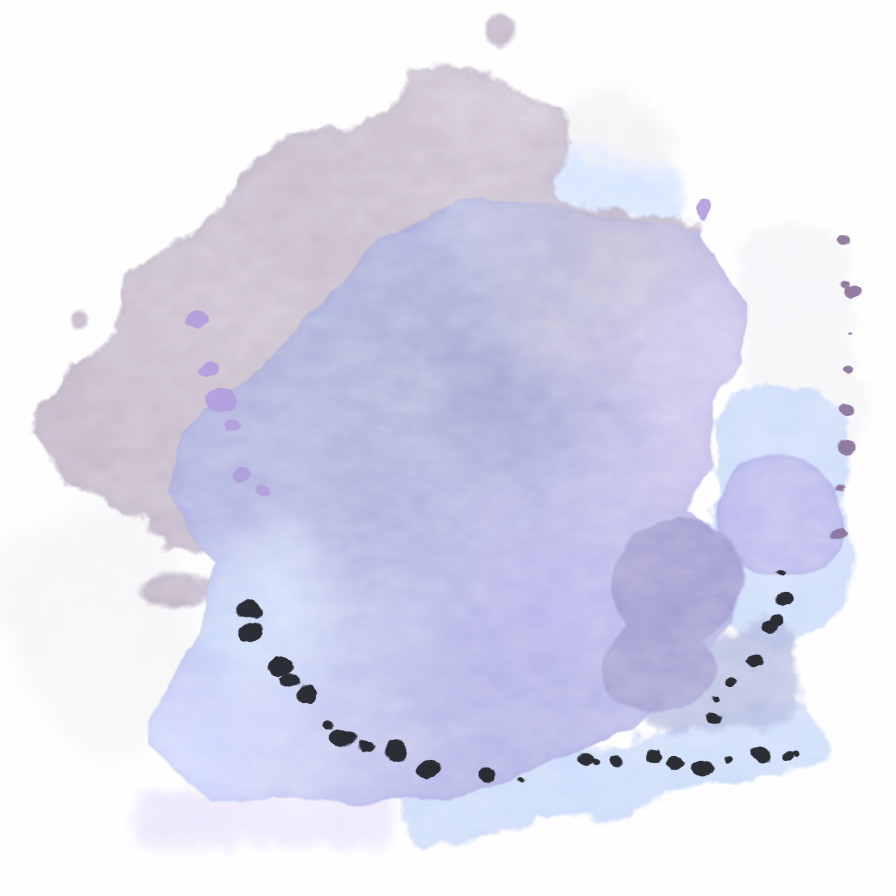
Write a WebGL 2 fragment shader that draws this background.

```glsl
#version 300 es
precision highp float;
// Watercolour washes in mauve, blue and lavender on white paper.
// Ragged distance fields are glazed over one another with darker rims,
// then pigment grain and ink drops scattered along curves are added.
uniform vec2 u_resolution;
out vec4 fragColor;

const int CORNERS = 19;
const vec3 MAUVE = vec3(.805,.765,.82), SKY = vec3(.825,.88,.985);
const vec3 LAVENDER = vec3(.765,.755,.935), BLUE_GREY = vec3(.705,.73,.865);
const vec3 VIOLET = vec3(.7,.62,.87), PLUM = vec3(.55,.45,.61);
const vec3 INK = vec3(.12,.13,.15), HAZE = vec3(.965,.962,.975);

float hash(vec2 p) {
  vec3 q = fract(p.xyx * .1031);
  q += dot(q, q.yzx + 33.33);
  return fract((q.x + q.y) * q.z);
}

float noise(vec2 p) {
  vec2 i = floor(p), f = fract(p);
  f = f * f * (3. - 2. * f);
  return mix(mix(hash(i), hash(i + vec2(1,0)), f.x),
             mix(hash(i + vec2(0,1)), hash(i + 1.), f.x), f.y);
}

float fbm(vec2 p) {
  float sum = 0., gain = .5;
  for (int i = 0; i < 5; i++) {
    sum += gain * noise(p);
    p = mat2(1.6,1.2,-1.2,1.6) * p + 17.3;
    gain *= .5;
  }
  return sum;
}

// Signed distance to an outline of x, y pairs
float polygon(vec2 p, float xy[2 * CORNERS]) {
  float d = 9., side = 1.;
  vec2 last = vec2(xy[2 * CORNERS - 2], xy[2 * CORNERS - 1]);
  for (int i = 0; i < CORNERS; i++) {
    vec2 v = vec2(xy[2 * i], xy[2 * i + 1]), e = last - v, w = p - v;
    vec2 b = w - e * clamp(dot(w, e) / dot(e, e), 0., 1.);
    d = min(d, dot(b, b));
    bvec3 c = bvec3(p.y >= v.y, p.y < last.y, e.x * w.y > e.y * w.x);
    if (all(c) || !any(c)) side = -side;
    last = v;
  }
  return side * sqrt(d);
}

// Shapes take centre in xy and half size in zw
float ellipse(vec2 p, vec4 s) {
  return (length((p - s.xy) / s.zw) - 1.) * min(s.z, s.w);
}

float box(vec2 p, vec4 s, float angle) {
  float c = cos(angle), n = sin(angle), r = .6 * min(s.z, s.w);
  vec2 q = abs(mat2(c, -n, n, c) * (p - s.xy)) - s.zw + r;
  return length(max(q, 0.)) + min(max(q.x, q.y), 0.) - r;
}

// Drops of varied size along a quadratic curve
float splatter(vec2 p, vec2 a, vec2 b, vec2 c, int count, float size, float seed) {
  float d = 9.;
  for (int i = 0; i < count; i++) {
    vec2 k = vec2(float(i) + 3., seed);
    float t = (float(i) + .2 + .6 * hash(k)) / float(count);
    vec2 centre = mix(mix(a, b, t), mix(b, c, t), t);
    centre += .018 * (vec2(hash(k + 11.), hash(k + 23.)) - .5);
    vec2 radii = size * mix(.25, 1., hash(k + 37.)) * vec2(1.1,.85);
    d = min(d, ellipse(p, vec4(centre, radii)));
  }
  return d;
}

float glow(vec2 p, vec4 s) {
  vec2 q = (p - s.xy) / s.zw;
  return exp(-dot(q, q));
}

// Flat tint where d < 0
vec3 wash(vec3 base, vec3 tint, float d, float alpha, float soft) {
  float edge = max(soft, .8 / u_resolution.y);
  return mix(base, tint, alpha * (1. - smoothstep(-edge, edge, d)));
}

// Wash with pigment gathered at the rim
vec3 glaze(vec3 base, vec3 tint, float d, float alpha, float soft, float rim) {
  tint -= rim * vec3(1,.9,.5) * exp(min(d, 0.) / .005);
  return wash(base, tint, d, alpha, soft);
}

vec3 dab(vec3 base, vec3 tint, float d) {
  return wash(base, tint, d, .93, .001);
}

// Colour flow inside the central wash
vec3 bodyTint(vec2 p) {
  vec3 c = vec3(.745,.75,.915);
  c = mix(c, BLUE_GREY, glow(p, vec4(.48,.58,.28,.25)));
  c = mix(c, LAVENDER, .9 * glow(p, vec4(.64,.34,.16,.13)));
  c = mix(c, vec3(.78,.77,.85), glow(p, vec4(.69,.71,.12,.11)));
  c = mix(c, vec3(.84,.81,.94), .9 * glow(p, vec4(.79,.57,.11,.17)));
  c = mix(c, SKY, glow(p, vec4(.29,.3,.11,.1)));
  return mix(c, vec3(.84,.87,.995), glow(p, vec4(.22,.16,.17,.1)));
}

void main() {
  vec2 p = gl_FragCoord.xy / u_resolution;
  float wave = fbm(p * 13.) - .5, fray = fbm(p * 55. + 7.) - .5;
  float wet = .03 * wave + .004 * fray, rag = .045 * wave + .02 * fray;
  vec3 col = vec3(.997,.997,1);

  // Pale outer washes
  col = wash(col, HAZE, box(p, vec4(.12,.29,.1,.14), .5) + rag, .8, .03);
  col = wash(col, HAZE, box(p, vec4(.89,.62,.06,.13), .15) + rag, .9, .01);
  col = wash(col, HAZE - .015, ellipse(p, vec4(.67,.83,.075,.06)) + rag, .8, .02);
  col = wash(col, vec3(.94,.925,.99), box(p, vec4(.295,.09,.15,.035), .02) + rag, 1., .015);

  // Sky blue at the right and along the lower edge
  col = wash(col, SKY + .03, box(p, vec4(.68,.785,.08,.03), -.1) + rag, .9, .012);
  float sky = min(box(p, vec4(.87,.425,.075,.14), 0.), box(p, vec4(.68,.135,.24,.04), .22));
  col = glaze(col, SKY, sky + rag, .95, .004, .01);
  col = wash(col, vec3(.73,.76,.89), box(p, vec4(.805,.24,.09,.055), .2) + rag, .85, .008);

  // Mauve wash and its stray drops
  float mauve = polygon(p, float[](
    .033,.516, .072,.603, .13,.629, .14,.694, .247,.759, .27,.805,
    .312,.841, .436,.87, .458,.922, .49,.93, .56,.912, .625,.876, .61,.772,
    .781,.753, .797,.7, .625,.479, .43,.323, .195,.401, .08,.466));
  float drops = min(ellipse(p, vec4(.557,.966,.018,.018)), ellipse(p, vec4(.088,.642,.013,.013)));
  drops = min(drops, ellipse(p, vec4(.193,.338,.041,.019)));
  col = glaze(col, MAUVE, min(mauve + rag, drops + .5 * rag), .95, .004, .04);

  // Central wash and its overlapping lobes
  col = glaze(col, LAVENDER, ellipse(p, vec4(.87,.425,.071,.065)) + wet, .9, .002, .05);
  float body = polygon(p, float[](
    .182,.453, .202,.518, .391,.688, .423,.733, .514,.777,
    .781,.746, .833,.661, .827,.596, .797,.551, .801,.479, .768,.43, .828,.375,
    .82,.303, .703,.18, .501,.108, .234,.102, .156,.167, .208,.271, .245,.372));
  col = glaze(col, bodyTint(p + .12 * wave), body + wet, .95, .002, .04);
  float lobe = min(ellipse(p, vec4(.755,.349,.073,.073)), ellipse(p, vec4(.735,.26,.06,.055)));
  col = glaze(col, vec3(.685,.67,.835), lobe + wet, .8, .003, .03);

  // Pigment grain
  float grain = .5 * fbm(p * vec2(45,75)) + .8 * fbm(p * 9. + 3.) - .64;
  col = 1. - (1. - col) * (1. + .55 * grain);

  // Ink and violet drops
  float ink = splatter(p, vec2(.277,.33), vec2(.31,.15), vec2(.6,.125), 12, .014, 5.);
  ink = min(ink, splatter(p, vec2(.63,.15), vec2(.77,.14), vec2(.92,.16), 10, .01, 9.));
  ink = min(ink, splatter(p, vec2(.885,.37), vec2(.85,.28), vec2(.78,.18), 8, .009, 14.));
  float violet = splatter(p, vec2(.229,.66), vec2(.235,.53), vec2(.305,.43), 6, .014, 31.);
  violet = min(violet, ellipse(p, vec4(.786,.768,.007,.01)));
  float plum = splatter(p, vec2(.938,.75), vec2(.965,.6), vec2(.93,.39), 9, .009, 42.);
  float blot = .012 * fray;
  col = dab(col, VIOLET, violet + blot);
  col = dab(col, PLUM, plum + blot);
  col = dab(col, INK, ink + blot);
  fragColor = vec4(clamp(col, 0., 1.), 1);
}
```
